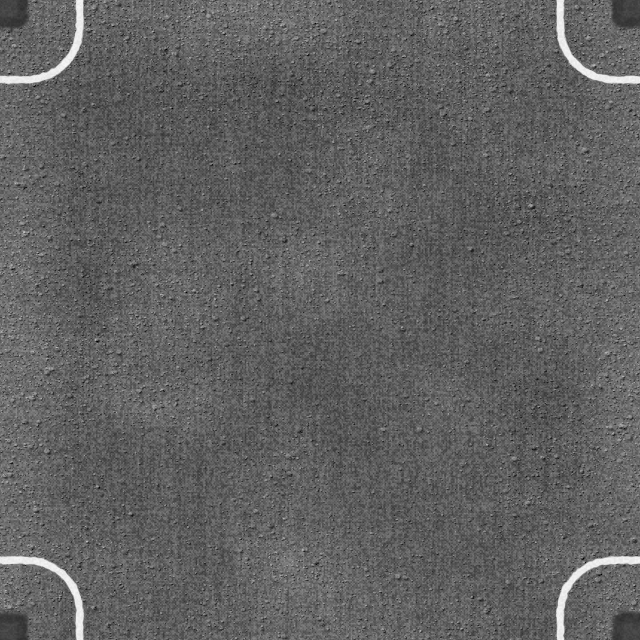
Reproduce this texture procedurally as a WebGL 1 fragment shader.

```glsl
precision highp float;
uniform vec2 u_resolution;

const float BASE_GREY = 0.374;
const float LINE_GREY = 0.93;
const float LINE_OFFSET = 0.1245;
const float LINE_RADIUS = 0.083;
const float LINE_HALF_WIDTH = 0.0058;
const float PAD_SIZE = 0.043;
const float PAD_RADIUS = 0.016;
const float PAD_RIM = 0.016;
const float THREADS = 230.0;
const float GRAIN_CELLS = 430.0;
const float GRAIN_STRENGTH = 0.20;
const float WEAVE_STRENGTH = 0.11;
const float STONE_STRENGTH = 0.21;
const vec2 LIGHT_DIR = vec2(-0.55, 0.83);

float hash(vec2 p) {
  p = fract(p * vec2(0.1031, 0.1137));
  p += dot(p, p.yx + 33.33);
  return fract((p.x + p.y) * p.x * 91.7);
}

float valueNoise(vec2 p) {
  vec2 i = floor(p), f = fract(p);
  f = f * f * (3.0 - 2.0 * f);
  return mix(mix(hash(i), hash(i + vec2(1, 0)), f.x),
             mix(hash(i + vec2(0, 1)), hash(i + 1.0), f.x), f.y);
}

float layeredNoise(vec2 p) {
  float sum = 0.0, weight = 0.5;
  for (int i = 0; i < 4; i++) {
    sum += weight * valueNoise(p);
    p = p * 2.03 + 17.3;
    weight *= 0.5;
  }
  return sum;
}

float blob(vec2 p, vec2 centre, vec2 size) {
  vec2 d = (p - centre) / size;
  return exp(-dot(d, d));
}

float roundedBox(vec2 p, float halfSize, float radius) {
  vec2 q = abs(p) - halfSize + radius;
  return length(max(q, 0.0)) + min(max(q.x, q.y), 0.0) - radius;
}

// Scattered pebbles, lit on one side with a dark pit on the other
float stones(vec2 uv, float cells, float density) {
  vec2 p = uv * cells, cell = floor(p);
  float shade = 0.0;
  for (int y = -1; y <= 1; y++) {
    for (int x = -1; x <= 1; x++) {
      vec2 id = cell + vec2(x, y) + 5.0;
      float present = step(hash(id + 71.0), density);
      vec2 centre = id - 5.0 + vec2(hash(id + 13.0), hash(id + 37.0));
      float radius = mix(0.16, 0.46, pow(hash(id + 91.0), 2.0));
      vec2 d = (p - centre) * vec2(0.85, 1.15) / radius;
      float top = 1.0 - smoothstep(0.5, 1.1, length(d));
      float pit = 1.0 - smoothstep(0.4, 1.2, length(d + LIGHT_DIR * 0.9));
      float tint = mix(0.25, 1.0, hash(id + 53.0));
      shade += present * (top * (tint + 0.4 * dot(d, LIGHT_DIR)) - 1.1 * pit * (1.0 - top));
    }
  }
  return clamp(shade, -1.2, 1.4);
}

void main() {
  vec2 uv = gl_FragCoord.xy / u_resolution;
  float pixel = 1.0 / min(u_resolution.x, u_resolution.y);
  vec2 corner = min(uv, 1.0 - uv);
  float side = 1.0 - smoothstep(0.02, 0.13, corner.x);

  // Broad worn and stained areas
  float clouds = layeredNoise(uv * 7.0 + 3.0) - 0.47;
  float worn = blob(uv, vec2(0.49, 0.57), vec2(0.07, 0.06))
             + blob(uv, vec2(0.48, 0.06), vec2(0.10, 0.13))
             + blob(uv, vec2(0.42, 0.98), vec2(0.22, 0.07))
             + 0.7 * blob(uv, vec2(0.24, 0.36), vec2(0.10, 0.04))
             + 0.7 * blob(uv, vec2(0.71, 0.36), vec2(0.08, 0.05));
  float stained = blob(uv, vec2(0.85, 0.34), vec2(0.06, 0.10))
                + blob(uv, vec2(0.85, 0.66), vec2(0.09, 0.08))
                + 0.7 * blob(uv, vec2(0.50, 0.84), vec2(0.24, 0.05))
                + 0.7 * blob(uv, vec2(0.13, 0.57), vec2(0.05, 0.26));
  float grey = BASE_GREY + 0.10 * clouds + 0.055 * worn - 0.03 * stained + 0.05 * side;

  // Woven threads: upright in the middle, level along the sides
  vec2 t = uv * THREADS;
  float upright = valueNoise(vec2(t.x * 1.7, t.y * 0.07)) - 0.5;
  float level = valueNoise(vec2(t.x * 0.07, t.y * 1.7) + 400.0) - 0.5;
  float weave = mix(upright, level, 0.4 + 0.4 * side) + 0.2 * sin(t.x * 6.2832) * sin(t.y * 6.2832);
  grey += WEAVE_STRENGTH * weave * (1.0 - 0.35 * side);

  // Fine grain and pebbles
  float grain = valueNoise(uv * GRAIN_CELLS) - 0.5;
  grey += GRAIN_STRENGTH * grain;
  float density = clamp(0.22 + 0.9 * clouds + 0.2 * worn + 0.15 * stained + 0.28 * side
                        + 0.15 * smoothstep(0.72, 0.9, uv.y), 0.06, 0.65);
  grey += STONE_STRENGTH * 0.75 * stones(uv, 190.0, density);
  grey += STONE_STRENGTH * 0.7 * stones(uv + 0.37, 95.0, density * 0.45);

  // Dark corner pads with a soft, darker rim
  float rough = valueNoise(uv * 150.0) - 0.5;
  float pad = roundedBox(corner, PAD_SIZE, PAD_RADIUS) + 0.002 * rough;
  float padGrey = mix(0.27, 0.225, smoothstep(-PAD_RIM - 0.003, -PAD_RIM + 0.003, pad));
  padGrey += 0.06 * grain + 0.04 * rough;
  grey = mix(grey, padGrey, 1.0 - smoothstep(-0.004, 0.005, pad));

  // Painted corner lines with ragged edges
  float line = abs(roundedBox(corner, LINE_OFFSET, LINE_RADIUS) + 0.0022 * rough) - LINE_HALF_WIDTH;
  line += 0.0012 * grain;
  float paint = 1.0 - smoothstep(-pixel, pixel, line);
  grey = mix(grey, LINE_GREY + 0.07 * grain, paint);

  gl_FragColor = vec4(vec3(clamp(grey, 0.0, 1.0)), 1.0);
}
```
